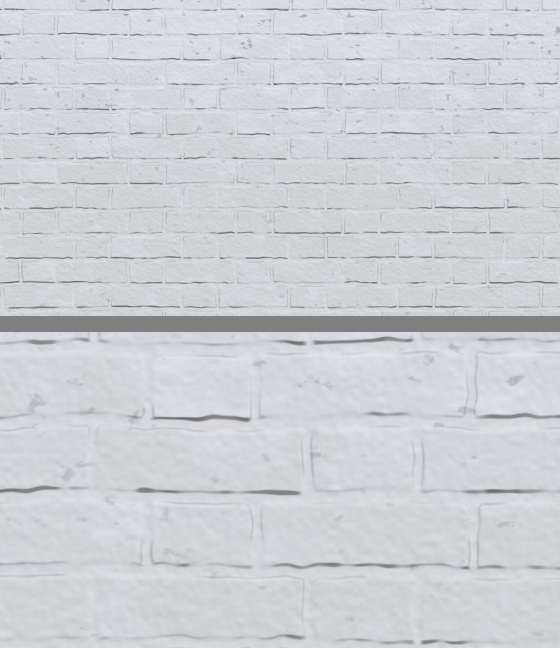
Top, the full canvas; bottom, a detail of the centre.
A Shadertoy shader for this texture:

```glsl
// Painted white brick wall in Flemish bond: long and short bricks alternate along each row.
// A warped rounded-box distance plus noise gives a height field, lit from above;
// broken dark cracks run under the bricks and paint patches vary the tone.

float hash(vec2 p) {
    vec3 a = fract(vec3(p.xyx) * 0.1031);
    a += dot(a, a.yzx + 33.33);
    return fract((a.x + a.y) * a.z);
}

float noise(vec2 p) {
    vec2 i = floor(p), f = fract(p);
    f = f * f * (3.0 - 2.0 * f);
    return mix(mix(hash(i), hash(i + vec2(1, 0)), f.x),
               mix(hash(i + vec2(0, 1)), hash(i + vec2(1, 1)), f.x), f.y);
}

float fbm(vec2 p) {
    float sum = 0.0, amp = 0.5;
    for (int i = 0; i < 4; i++) {
        sum += amp * noise(p);
        p = p * 2.03 + 17.7;
        amp *= 0.5;
    }
    return sum / 0.9375;
}

struct Brick {
    vec2 id;        // row, and index along the row
    vec2 pos;       // position from the brick centre
    vec2 halfSize;
    float dist;     // signed distance to the brick edge
};

Brick findBrick(vec2 p) {
    // Uneven hand-laid edges
    p += 0.006 * (vec2(noise(p * 11.0), noise(p * 9.0 + 40.0)) - 0.5);
    p += 0.004 * (vec2(noise(p * 60.0 + 7.0), noise(p * 55.0 + 90.0)) - 0.5);

    float y = (p.y - 0.022) / 0.0785;
    float row = floor(y);
    float x = (p.x - 0.009) / 0.3407 - 0.5 * mod(row, 2.0);
    float pair = floor(x);
    float along = x - pair;
    float isShort = step(0.667, along);

    Brick b;
    b.id = vec2(row, pair * 2.0 + isShort);
    b.pos = vec2((along - mix(0.3333, 0.8333, isShort)) * 0.3407, (y - row - 0.5) * 0.0785);
    b.halfSize = vec2(mix(0.3333, 0.1667, isShort) * 0.3407, 0.03925) - vec2(0.005, 0.0065);
    vec2 q = abs(b.pos) - b.halfSize + 0.005;
    b.dist = length(max(q, 0.0)) + min(max(q.x, q.y), 0.0) - 0.005;
    return b;
}

float height(vec2 p) {
    float face = smoothstep(0.004, -0.004, findBrick(p).dist);
    return 0.7 * face + 0.9 * fbm(p * vec2(65.0, 85.0)) + 0.5 * noise(p * 150.0);
}

void mainImage(out vec4 fragColor, in vec2 fragCoord) {
    vec2 p = fragCoord / iResolution.y;
    Brick b = findBrick(p);
    float aa = 0.6 / iResolution.y;
    float face = smoothstep(0.002 + aa, -0.002 - aa, b.dist);
    float tone = hash(b.id + 50.0);
    float upper = smoothstep(0.3, 1.0, p.y);

    // Grey-green brick paint, paler and bluer towards the top and in patches
    float patches = smoothstep(0.5, 0.72, fbm(p * vec2(14.0, 24.0) + tone * 9.0));
    float pale = clamp(0.8 * upper + 0.35 * (tone - 0.5) + 0.45 * patches, 0.0, 1.0);
    vec3 brickPaint = mix(vec3(0.805, 0.822, 0.832), vec3(0.855, 0.865, 0.895), pale);
    vec3 mortarPaint = mix(vec3(0.83, 0.835, 0.852), vec3(0.855, 0.862, 0.89), upper);
    vec3 color = mix(mortarPaint, brickPaint, face);

    // Relief lit from above and slightly from the right
    float slope = height(p + vec2(0.0012, 0.003)) - height(p - vec2(0.0005, 0.001));
    color -= clamp(slope, -0.5, 0.8) * vec3(0.068, 0.066, 0.064);

    // Broken shadow crack under each brick, varying in width and strength
    float broken = smoothstep(0.28, 0.72, noise(vec2(p.x * 16.0, b.id.x * 7.3))
                 + 0.45 * (noise(p * vec2(70.0, 20.0)) - 0.5) + 0.25 * (tone - 0.5));
    float width = mix(0.0008, 0.0022, broken * noise(p * 35.0 + 3.0));
    float below = abs(b.pos.y + b.halfSize.y + 0.0005);
    float span = smoothstep(0.004, -0.003, abs(b.pos.x) - b.halfSize.x);
    float crack = smoothstep(width + 0.001 + aa, width - aa, below) * span * broken;
    color = mix(color, vec3(0.47, 0.465, 0.465), 0.85 * crack);

    // Faint outlines at the sides and top
    float outline = smoothstep(0.0018 + aa, 0.0, abs(b.dist));
    color -= 0.09 * outline * smoothstep(0.35, 0.75, noise(p * 28.0 + 20.0));

    // Small chips in the paint, more of them on the upper rows
    float chips = smoothstep(0.72, 0.84, fbm(p * vec2(38.0, 60.0) + 70.0));
    color -= chips * mix(0.06, 0.16, upper);

    fragColor = vec4(clamp(color, 0.0, 1.0), 1.0);
}
```
